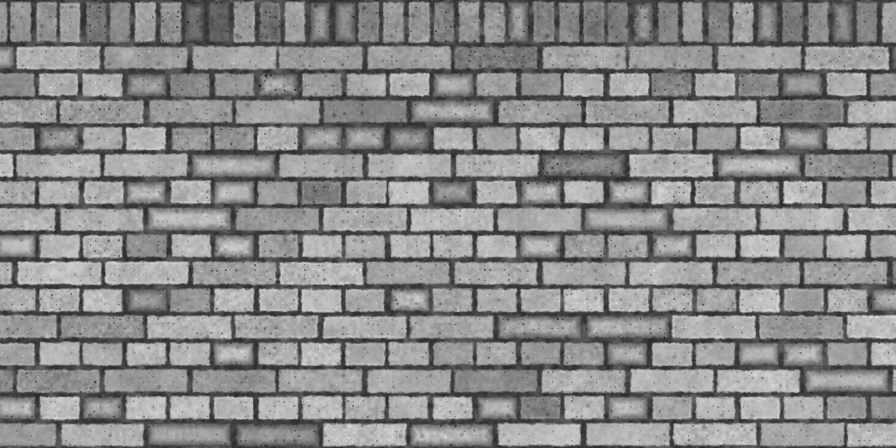
This texture is drawn by a WebGL 1 fragment shader. Its source:

```glsl
precision highp float;
// Weathered grey brick wall: an upright soldier course above fifteen courses that
// alternate long stretchers and short headers. Each brick is a rounded box with
// hashed size, tone and finish; layered value noise adds grain, pits and stains.

uniform vec2 u_resolution;

const float WALL_TOP = 0.901;       // lower edge of the soldier course
const float COURSE = 0.0601;        // course height, joint included
const float STRETCHER = 0.1953;     // brick pitches along a course
const float HEADER = 0.0977;
const float SOLDIER = 0.05556;
const float JOINT = 0.0088;         // mortar width

float hash(vec2 p) {
  vec3 q = fract(p.xyx * 0.1031);
  q += dot(q, q.yzx + 33.33);
  return fract((q.x + q.y) * q.z);
}

float noise(vec2 p) {
  vec2 i = floor(p);
  vec2 f = fract(p);
  f = f * f * (3.0 - 2.0 * f);
  float low = mix(hash(i), hash(i + vec2(1.0, 0.0)), f.x);
  float high = mix(hash(i + vec2(0.0, 1.0)), hash(i + vec2(1.0, 1.0)), f.x);
  return mix(low, high, f.y);
}

float fbm(vec2 p) {
  float sum = 0.0;
  float weight = 0.5;
  for (int i = 0; i < 4; i++) {
    sum += weight * noise(p);
    p = p * 2.03 + 17.3;
    weight *= 0.5;
  }
  return sum / 0.9375;
}

float roundedBox(vec2 p, vec2 halfSize, float radius) {
  vec2 q = abs(p) - halfSize + radius;
  return length(max(q, 0.0)) + min(max(q.x, q.y), 0.0) - radius;
}

// Soft round spots, at most one in each grid cell
float spots(vec2 p, float density, float chance) {
  vec2 g = p * density;
  vec2 id = floor(g);
  vec2 center = 0.35 + 0.3 * vec2(hash(id + 3.1), hash(id + 8.7));
  float radius = mix(0.12, 0.34, hash(id + 5.3));
  float disc = 1.0 - smoothstep(radius * 0.4, radius, length(fract(g) - center));
  return disc * step(hash(id + 21.9), chance);
}

float mortarTone(vec2 p) {
  return 0.13 + 0.2 * fbm(p * 95.0) + 0.1 * smoothstep(0.55, 0.85, noise(p * 45.0));
}

// Brick face; depth is the distance inward from its edge
float brickTone(vec2 p, vec2 id, float depth, float shade) {
  float tone = mix(0.57, 0.75, sqrt(hash(id + 11.0))) - shade;
  tone -= 0.15 * step(hash(id + 43.0), 0.07);

  // Grain and broad stains, stronger on rough bricks
  float rough = hash(id + 27.0);
  tone += (fbm(p * 130.0 + id * 3.7) - 0.5) * mix(0.1, 0.26, rough);
  tone += (fbm(p * 24.0 + id * 5.1) - 0.5) * 0.14;

  // Finish: some bricks fade to dark rims, others have pale rims
  float smoky = step(hash(id + 61.0), 0.16);
  float pale = step(0.76, hash(id + 61.0));
  tone *= mix(1.0, mix(0.62, 1.0, smoothstep(0.0, 0.02, depth)), smoky);
  tone += 0.07 * pale * (1.0 - smoothstep(0.002, 0.009, depth));

  // Pits, soft blotches and pale flecks
  tone -= 0.28 * spots(p, 92.0, 0.17) * mix(0.4, 1.0, rough);
  tone -= 0.12 * spots(p + 4.7, 46.0, 0.14);
  tone += 0.11 * spots(p + 9.2, 110.0, 0.08);
  return tone * mix(0.76, 1.0, smoothstep(0.0, 0.0045, depth));
}

// Pitch and horizontal offset of the bricks in a course
vec2 courseLayout(float course) {
  if (course < 0.0) return vec2(SOLDIER, 0.019);
  if (mod(course, 2.0) > 0.5) return vec2(HEADER, 0.0833);
  return vec2(STRETCHER, mod(course, 4.0) > 1.0 ? 0.1302 : 0.0339);
}

void main() {
  vec2 p = gl_FragCoord.xy / u_resolution * vec2(2.0, 1.0);
  float aa = 0.75 / u_resolution.y;

  // Locate the brick
  float course = max(floor((WALL_TOP - p.y) / COURSE), -1.0);
  float soldier = step(course, -0.5);
  vec2 layout = courseLayout(course);
  float column = floor((p.x - layout.y) / layout.x);
  vec2 id = vec2(column + 20.0, course * 7.0 + 30.0);
  vec2 cell = vec2(layout.x, mix(COURSE, 1.0 - WALL_TOP, soldier));
  float middle = mix(WALL_TOP - (course + 0.5) * COURSE, 0.5 * (WALL_TOP + 1.0), soldier);
  vec2 local = p - vec2(layout.y + (column + 0.5) * layout.x, middle);

  // Uneven size, placement and worn edges
  vec2 jitter = vec2(hash(id + 1.0), hash(id + 2.0)) - 0.5;
  vec2 halfSize = 0.5 * (cell - JOINT) + 0.0012 * (hash(id + 6.0) - 0.5);
  float d = roundedBox(local - jitter * vec2(0.004, 0.002), halfSize, 0.004);
  d += (noise(p * 85.0) - 0.5) * 0.003 + (noise(p * 210.0) - 0.5) * 0.0025;

  // Upper courses are a little darker
  float shade = 0.07 * soldier + 0.05 * smoothstep(0.5, 0.9, p.y);
  float face = brickTone(p, id, max(-d, 0.0), shade);
  float cover = 1.0 - smoothstep(-aa - 0.0006, aa + 0.0006, d);
  float tone = mix(mortarTone(p), face, cover);
  gl_FragColor = vec4(vec3(clamp(tone, 0.0, 1.0)), 1.0);
}
```
